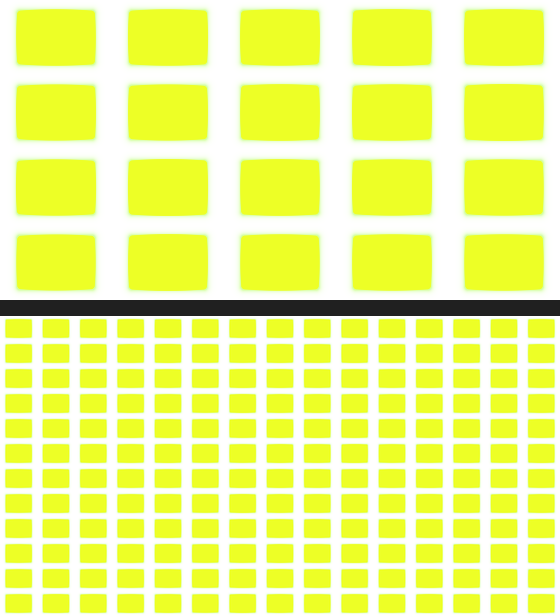
Top: one tile. Bottom: repeated 3 by 3.
This pattern is drawn by a Shadertoy shader. Its source:

```glsl
// A 5 by 4 grid of bulging, round-cornered yellow panels on white.
// Each panel is a rounded box whose sides swell outwards, laid over a soft
// green halo of a straight box, so the halo shows most near the corners.

const vec2 GRID = vec2(5.0, 4.0);            // whole repeats, so it tiles
const vec2 PANEL_HALF = vec2(0.532, 0.377);  // lengths in cell heights
const vec2 BULGE = vec2(0.017, 0.022);
const vec2 HALO_HALF = vec2(0.524, 0.367);
const float CORNER = 0.042;
const float HALO_FALLOFF = 0.025;
const float SIZE_JITTER = 0.003;

const vec3 PAPER = vec3(1.0);
const vec3 YELLOW = vec3(0.93, 1.0, 0.15);
const vec3 HALO = vec3(0.83, 1.0, 0.64);

// Two random values in 0..1 per cell
vec2 hash22(vec2 cell) {
    vec3 h = fract(cell.xyx * vec3(0.1031, 0.1030, 0.0973));
    h += dot(h, h.yzx + 33.33);
    return fract((h.xx + h.yz) * h.zy);
}

float roundedBox(vec2 p, vec2 halfSize, float radius) {
    vec2 q = abs(p) - halfSize + radius;
    return length(max(q, 0.0)) + min(max(q.x, q.y), 0.0) - radius;
}

// Rounded box whose sides draw in towards the corners
float bulgedBox(vec2 p, vec2 halfSize, vec2 bulge, float radius) {
    vec2 along = min(abs(p.yx) / halfSize.yx, 1.0);
    return roundedBox(p, halfSize - bulge * along * along, radius);
}

float halo(vec2 p, vec2 halfSize, float radius, float falloff) {
    return exp(-max(roundedBox(p, halfSize, radius), 0.0) / falloff);
}

void mainImage(out vec4 fragColor, in vec2 fragCoord) {
    // Cell coordinates, centred, with the cell height as the unit
    vec2 grid = fragCoord / iResolution.xy * GRID;
    vec2 cellPixels = iResolution.xy / GRID;
    vec2 p = (fract(grid) - 0.5) * vec2(cellPixels.x / cellPixels.y, 1.0);
    float pixel = 1.0 / cellPixels.y;

    // Slight differences in panel size
    vec2 jitter = (hash22(floor(grid)) - 0.5) * 2.0 * SIZE_JITTER;

    // Halo first, panel on top
    vec3 color = mix(PAPER, HALO, halo(p, HALO_HALF, CORNER, HALO_FALLOFF));
    float d = bulgedBox(p, PANEL_HALF + jitter, BULGE, CORNER);
    color = mix(color, YELLOW, smoothstep(0.6 * pixel, -0.6 * pixel, d));

    fragColor = vec4(color, 1.0);
}
```
